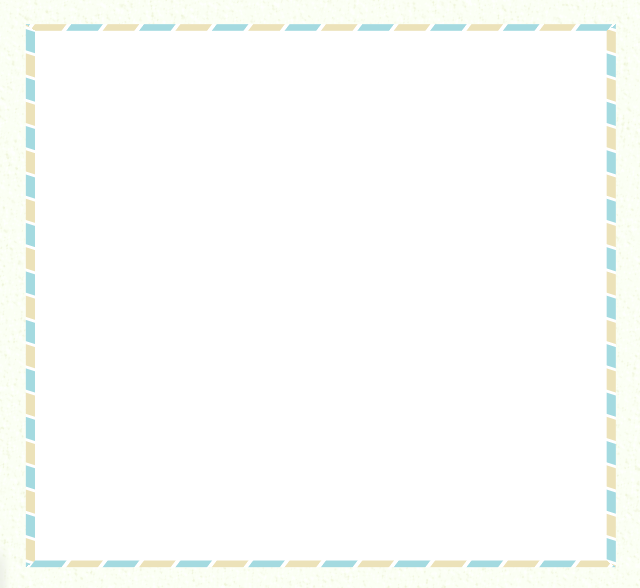
This background is drawn by a WebGL 1 fragment shader. Its source:

```glsl
precision highp float;
// Blank white sheet with a slanted blue and tan airmail border on cream embossed paper.
uniform vec2 u_resolution;

float hash(vec2 p) {
  vec3 q = fract(vec3(p.xyx) * 0.1031);
  q += dot(q, q.yzx + 33.33);
  return fract((q.x + q.y) * q.z);
}

float noise(vec2 p) {
  vec2 cell = floor(p);
  vec2 f = fract(p);
  f = f * f * (3.0 - 2.0 * f);
  return mix(mix(hash(cell), hash(cell + vec2(1.0, 0.0)), f.x),
             mix(hash(cell + vec2(0.0, 1.0)), hash(cell + 1.0), f.x), f.y);
}

// Height of the plaster-like grain, stretched along a diagonal
float grain(vec2 p) {
  vec2 q = vec2(p.x * 0.8 + p.y * 0.6, p.y * 0.8 - p.x * 0.6) + 900.0;
  return noise(q * vec2(0.24, 0.15)) + 0.6 * noise(q * vec2(0.5, 0.32) + 37.0);
}

// Signed distance to a box given by its two corners
float box(vec2 p, vec2 low, vec2 high) {
  vec2 d = abs(p - 0.5 * (low + high)) - 0.5 * (high - low);
  return max(d.x, d.y);
}

vec3 paper(vec2 p) {
  float relief = grain(p) - grain(p + vec2(1.6, -1.6));
  vec3 color = mix(vec3(0.985, 1.0, 0.957), vec3(0.94, 0.96, 0.86),
                   smoothstep(0.05, 0.75, relief));
  color = mix(color, vec3(1.0), 0.8 * smoothstep(0.0, 0.5, -relief));
  // Faint grey smudge in the lower left corner
  float smudge = smoothstep(14.0, 0.0, p.x) * smoothstep(645.0, 690.0, p.y);
  return mix(color, vec3(0.91, 0.92, 0.89), 0.7 * smudge);
}

void main() {
  // Canvas divided into 768 by 706 units, y measured downward
  vec2 uv = gl_FragCoord.xy / u_resolution;
  vec2 p = vec2(uv.x, 1.0 - uv.y) * vec2(768.0, 706.0);
  float pixel = 768.0 / u_resolution.x;

  // Sheet and the band around its edge
  float outer = box(p, vec2(31.0, 29.0), vec2(739.0, 681.0));
  float inner = box(p, vec2(42.0, 37.0), vec2(728.0, 673.0));
  float sheet = clamp(0.5 - outer / pixel, 0.0, 1.0);
  float band = sheet * clamp(0.5 + inner / pixel, 0.0, 1.0);

  // Mitred corners choose between horizontal and vertical stripes
  vec2 edge = min(p - vec2(31.0, 29.0), vec2(739.0, 681.0) - p) / vec2(11.0, 8.0);
  bool horizontal = edge.y < edge.x;
  bool right = p.x > 384.0;
  bool bottom = p.y > 353.0;
  float along = horizontal
    ? p.x - 79.5 + 0.75 * (p.y - (bottom ? 681.0 : 37.0))
    : p.y - 64.0 - 0.32 * (p.x - (right ? 728.0 : 31.0));
  float period = horizontal ? 43.66 : 29.1;
  float span = horizontal ? 38.0 : 25.5;

  // Alternating slanted stripes with white gaps
  float turn = (along - 0.5 * span) / period + 0.5;
  float gap = abs(fract(turn) - 0.5) * period - 0.5 * span;
  float stripe = band * clamp(0.5 - gap / pixel, 0.0, 1.0);
  bool even = mod(floor(turn), 2.0) < 0.5;
  bool evenIsBlue = horizontal ? !bottom : right;
  vec3 ink = even == evenIsBlue ? vec3(0.643, 0.855, 0.88) : vec3(0.925, 0.885, 0.725);

  vec3 color = mix(paper(p), vec3(1.0), sheet);
  gl_FragColor = vec4(mix(color, ink, stripe), 1.0);
}
```
